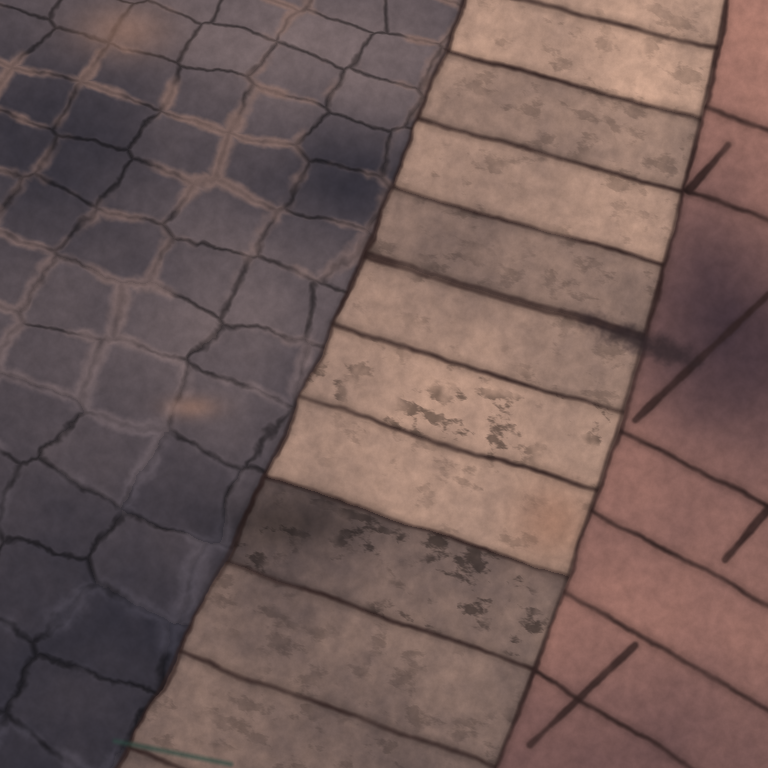
Give the GLSL for this texture, as a Shadertoy shader.

```glsl
// Worn paving seen at an angle: dark cobbles, a curved band of tan bricks, red slabs.
// Two parabolas split the ground; cobbles are a skewed cellular lattice, bricks and
// slabs come from repeated joint lines. Layered sines add stains and worn edges.

float hash(vec2 p) {
  p = fract(p * vec2(0.1031, 0.1137));
  p += dot(p, p.yx + 33.33);
  return fract((p.x + p.y) * p.x * 43.7);
}

float mottle(vec2 p) {
  float sum = 0.0, amp = 0.5;
  for (int i = 0; i < 5; i++) {
    p = mat2(0.8, 0.6, -0.6, 0.8) * p * 1.9 + 1.7;
    vec2 w = p + 1.3 * sin(p.yx * 0.7 + float(i));
    sum += amp * sin(w.x) * sin(w.y);
    amp *= 0.62;
  }
  return sum;
}

vec2 cellPoint(vec2 cell) {
  return cell + 0.5 + 0.3 * (vec2(hash(cell + 71.0), hash(cell + 137.0)) - 0.5);
}

// x: distance to cell edge, y: random cell value
vec2 cellular(vec2 p) {
  vec2 home = floor(p), base = home, nearest = vec2(9.0);
  for (int i = 0; i < 9; i++) {
    vec2 cell = base + vec2(i % 3 - 1, i / 3 - 1), r = cellPoint(cell) - p;
    if (dot(r, r) < dot(nearest, nearest)) { nearest = r; home = cell; }
  }
  float edge = 9.0;
  for (int i = 0; i < 25; i++) {
    vec2 cell = home + vec2(i % 5 - 2, i / 5 - 2), r = cellPoint(cell) - p;
    if (cell != home) edge = min(edge, dot(0.5 * (r + nearest), normalize(r - nearest)));
  }
  return vec2(edge, hash(home + 19.0));
}

float segment(vec2 p, vec2 a, vec2 b) {
  vec2 pa = p - a, ba = b - a;
  return length(pa - ba * clamp(dot(pa, ba) / dot(ba, ba), 0.0, 1.0));
}

float glow(vec2 p, vec2 center, vec2 radius) {
  vec2 d = (p - center) / radius;
  return exp(-dot(d, d));
}

float line(float d, float width, float soft) {
  return 1.0 - smoothstep(width - soft, width + soft, d);
}

// Broken dark joint with a soft worn shoulder
vec3 joint(vec3 col, vec2 p, float d, float width) {
  float depth = clamp(0.65 + 0.35 * mottle(p * 10.0 + 2.0), 0.3, 0.9);
  col *= 1.0 - 0.18 * line(d, 0.006, 0.007);
  return mix(col, vec3(0.185, 0.13, 0.125), depth * line(d, width, 0.0025));
}

vec3 cobbles(vec2 p, float stain) {
  vec2 q = (p - vec2(0.256, 0.352)) / (0.85 + 0.45 * p.y);
  vec2 lattice = vec2(8.04 * q.x + 4.55 * q.y, 12.1 * q.y - 4.2 * q.x) + 40.5;
  vec2 cell = cellular(lattice + 0.09 * mottle(p * 16.0));
  float tone = 0.56 + 0.45 * glow(p, vec2(0.42, 0.06), vec2(0.25, 0.13))
    + 0.35 * glow(p, vec2(0.3, 0.44), vec2(0.17, 0.14))
    - 0.5 * glow(p, vec2(0.44, 0.24), vec2(0.13, 0.07))
    - 0.3 * glow(p, vec2(0.06, 0.17), vec2(0.2, 0.13))
    - 0.4 * smoothstep(0.48, 0.95, p.y) + 0.2 * (cell.y - 0.5) + 0.16 * stain;
  vec3 stone = mix(vec3(0.165, 0.16, 0.195), vec3(0.43, 0.375, 0.38), tone);
  float sun = smoothstep(0.7, 0.1, p.y);
  vec3 mortar = mix(stone * 1.16 + 0.015, vec3(0.51, 0.405, 0.37), 0.75 * sun);
  float filled = smoothstep(-0.45, 0.35, mottle(p * 8.0 + 4.0));
  vec3 col = mix(stone, mortar, filled * line(cell.x, 0.05 + 0.05 * filled, 0.055));
  col *= 1.0 - 0.42 * (1.0 - 0.75 * filled) * line(cell.x, 0.03, 0.03);
  float sand = glow(p, vec2(0.25, 0.53), vec2(0.035, 0.015)) + glow(p, vec2(0.16, 0.04), vec2(0.06, 0.035));
  return mix(col, vec3(0.59, 0.45, 0.39), 0.65 * sand);
}

vec3 bricks(vec2 p, float across, float stain) {
  const float tones[12] = float[](0.88, 0.9, 0.64, 0.78, 0.55, 0.68, 0.8, 0.83, 0.26, 0.42, 0.38, 0.32);
  float seam = 1.0, ragged = 0.0035 * mottle(p * 9.0);
  int row = 0;
  for (int i = 0; i < 11; i++) {
    float k = float(i);
    float start = -0.018 + 0.0776 * k + 0.00212 * k * k + 0.01 * sin(0.66 * k);
    float d = 0.94 * (p.y - start - across * (0.082 + 0.08 * start)) + ragged;
    row += int(step(0.0, d));
    seam = min(seam, abs(d) - (i == 4 ? 0.0025 : 0.0));
  }
  float tone = tones[row] + 0.2 * stain + 0.07 * mottle(p * 40.0);
  if (row == 8) tone += 0.15 * across;
  vec3 col = mix(vec3(0.285, 0.245, 0.25), vec3(0.735, 0.595, 0.52), tone);
  col = mix(col, vec3(0.66, 0.45, 0.35), 0.4 * glow(p, vec2(0.72, 0.68), vec2(0.05)));
  // Pits follow the length of each brick
  vec2 along = vec2(0.95 * p.x + 0.31 * p.y, 0.95 * p.y - 0.31 * p.x);
  float pit = smoothstep(0.1, 0.55, mottle(along * vec2(26.0, 44.0) + 5.0));
  float wear = row == 6 || row == 8 ? 0.36 : 0.14;
  col *= 1.0 - wear * pit * smoothstep(-0.5, 0.3, mottle(p * 11.0 + 8.0));
  return joint(col, p, seam, 0.0024);
}

vec3 slabs(vec2 p, float outside, float stain) {
  float seam = 1.0, ragged = 0.003 * mottle(p * 14.0);
  for (int i = 0; i < 8; i++) {
    float k = float(i);
    float d = abs(p.y - 0.14 - 0.105 * k - outside * (0.34 + 0.022 * k) + ragged) * 0.9;
    if (i != 2 && i != 3) seam = min(seam, d);
  }
  float slant = min(min(segment(p, vec2(0.898, 0.247), vec2(0.948, 0.189)),
    segment(p, vec2(0.827, 0.547), vec2(1.0, 0.384))), min(
    segment(p, vec2(0.944, 0.729), vec2(1.0, 0.664)),
    segment(p, vec2(0.69, 0.97), vec2(0.827, 0.84))));
  float tone = 0.84 + 0.17 * stain + 0.2 * smoothstep(0.25, 0.0, p.y) - 0.4 * smoothstep(0.78, 1.0, p.y)
    - 0.75 * glow(p, vec2(0.99, 0.48), vec2(0.14, 0.13)) - 0.5 * glow(p, vec2(0.91, 0.35), vec2(0.1, 0.12));
  vec3 col = mix(vec3(0.31, 0.235, 0.25), vec3(0.625, 0.45, 0.405), tone);
  return joint(joint(col, p, seam, 0.0024), p, slant + ragged, 0.004);
}

void mainImage(out vec4 fragColor, in vec2 fragCoord) {
  vec2 p = fragCoord / iResolution.xy;
  p.y = 1.0 - p.y; // depth runs from the far edge down
  float stain = mottle(p * 6.0), wobble = 0.007 * mottle(p * 11.0 + 3.0);
  float left = 0.605 - 0.367 * p.y - 0.0855 * p.y * p.y + wobble;
  float right = 0.947 - 0.2 * p.y - 0.1 * p.y * p.y + 0.6 * wobble;
  float soft = 1.0 / iResolution.y;
  vec3 col = cobbles(p, stain);
  col = mix(col, bricks(p, (p.x - left) / (right - left), stain), smoothstep(-soft, soft, p.x - left));
  col = mix(col, slabs(p, p.x - right, stain), smoothstep(-soft, soft, p.x - right));
  col = joint(col, p, 0.92 * min(abs(p.x - left), abs(p.x - right)), 0.0034 + 0.3 * wobble);

  // Debris, a blade of grass, soft shade and grain
  float debris = segment(p, vec2(0.77, 0.42), vec2(0.9, 0.472)) + 0.014 * mottle(p * 24.0);
  col = mix(col, vec3(0.18, 0.145, 0.155), 0.75 * line(debris, 0.01, 0.014));
  float grass = segment(p, vec2(0.15, 0.965), vec2(0.3, 0.995));
  col = mix(col, vec3(0.18, 0.27, 0.24), 0.65 * line(grass, 0.003, 0.004));
  col *= 1.0 - 0.3 * glow(p, vec2(0.37, 0.68), vec2(0.09, 0.035));
  col *= 1.0 + 0.07 * mottle(p * 70.0);
  fragColor = vec4(clamp(col, 0.0, 1.0), 1.0);
}
```
